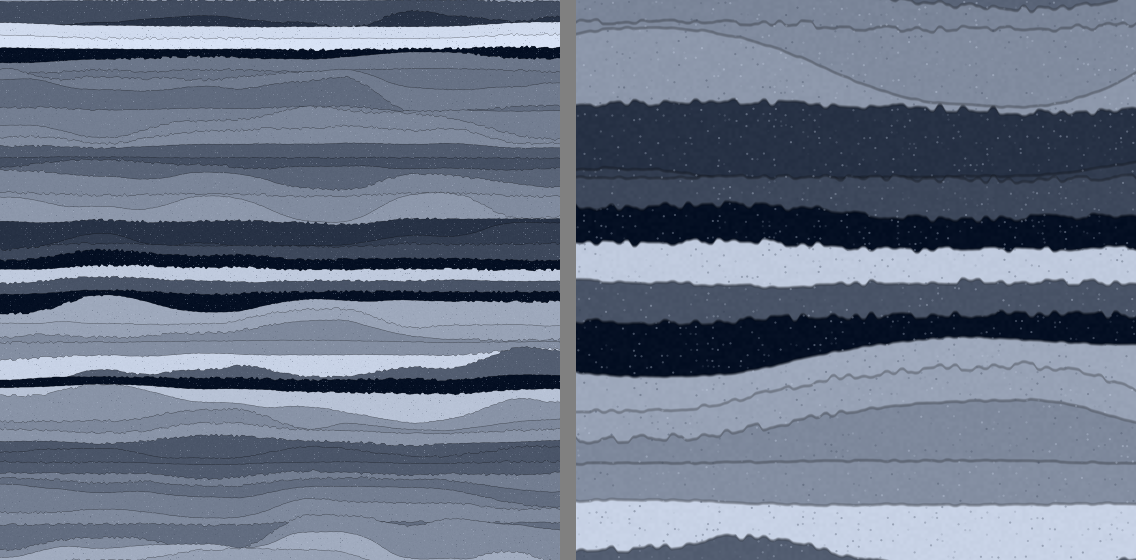
Left, the full canvas; right, a detail of the centre.
A three.js fragment shader for this background:

```glsl
varying vec2 vUv;

float hash(vec2 p) {
  vec3 q = fract(vec3(p.xyx) * 0.1031);
  q += dot(q, q.yzx + 33.33);
  return fract((q.x + q.y) * q.z);
}

float noise(vec2 p) {
  vec2 cell = floor(p);
  vec2 f = fract(p);
  f = f * f * f * (f * (f * 6.0 - 15.0) + 10.0);
  float low = mix(hash(cell), hash(cell + vec2(1.0, 0.0)), f.x);
  float high = mix(hash(cell + vec2(0.0, 1.0)), hash(cell + 1.0), f.x);
  return mix(low, high, f.y);
}

// Blue-grey ramp from near black to pale ice
vec3 slate(float tone) {
  return tone + vec3(0.0, 0.042, 0.118);
}

// Cubes modulo a prime visit every rank once, in irregular order
float cubeRank(float n, float prime) {
  return fract((n * n * n - 0.5) / prime);
}

// Neighbours in groups of three share a middle tone; extreme ranks become accents
float layerTone(float layer, float rank) {
  float group = cubeRank(floor(layer / 3.0) + 1.0, 17.0);
  float middle = clamp(group + 0.4 * (hash(vec2(layer, 29.0)) - 0.5), 0.0, 1.0);
  float tone = mix(0.15, 0.64, pow(middle, 0.8));
  tone = mix(0.015, tone, step(0.085, rank));
  return mix(tone, mix(0.7, 0.86, (rank - 0.89) / 0.11), step(0.89, rank));
}

// Upper edge: level band, broad hills and a ragged fringe
float layerEdge(float x, float layer, float rank) {
  float accent = step(0.4, abs(rank - 0.4875));
  float lift = hash(vec2(layer, 71.0)) * (1.0 - 0.65 * accent);
  float hills = noise(vec2(x * 5.2 + 13.0, layer * 0.37)) - 0.5;
  hills += 0.2 * (noise(vec2(x * 11.0, layer + 40.0)) - 0.5);
  float ragged = smoothstep(0.25, 0.65, noise(vec2(x * 3.0 + 5.0, layer + 90.0)));
  float teeth = noise(vec2(x * 220.0, layer * 3.0 + 200.0)) - 0.5;
  return 1.0 - layer / 46.0
    + hills * mix(0.006, 0.105, pow(lift, 1.6))
    + teeth * mix(0.001, 0.0045, ragged);
}

// One speck at a random spot in some of the grid cells
float speck(vec2 p) {
  vec2 cell = floor(p);
  vec2 spot = 0.3 + 0.4 * vec2(hash(cell + 17.0), hash(cell + 53.0));
  float dot = 1.0 - smoothstep(0.08, 0.3, length(fract(p) - spot));
  return dot * step(0.8, hash(cell));
}

void main() {
  vec3 color = slate(0.56);

  // Strata, each covering those above it
  for (int i = 0; i < 47; i++) {
    float layer = float(i);
    float rank = cubeRank(layer - 3.0, 47.0);
    float depth = layerEdge(vUv.x, layer, rank) - vUv.y;
    float outline = 1.0 - smoothstep(0.0002, 0.0015, abs(depth));
    color = mix(color, slate(layerTone(layer, rank)), smoothstep(-0.001, 0.001, depth));
    color *= 1.0 - 0.25 * outline;
  }

  // Fine grain and scattered specks
  color += 0.02 * (noise(vUv * 480.0) - 0.5);
  vec2 grid = vUv * 300.0;
  float speckTone = mix(0.2, 0.8, hash(floor(grid) + 91.0));
  color = mix(color, slate(speckTone), 0.35 * speck(grid));

  gl_FragColor = vec4(color, 1.0);
}
```
